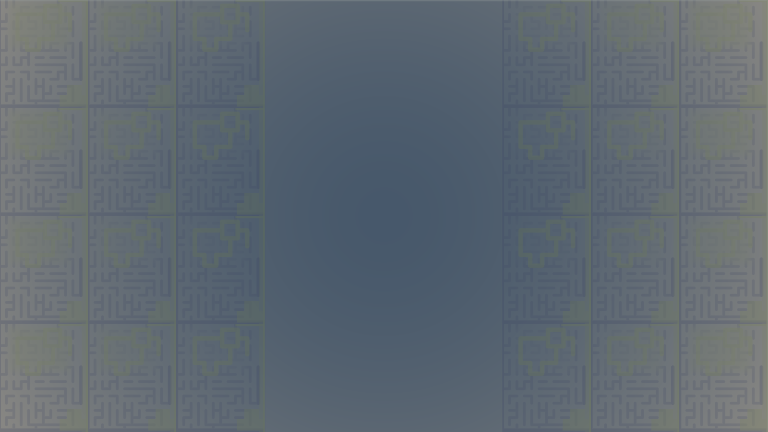
Give the GLSL for this background, as a WebGL 1 fragment shader.

```glsl
precision mediump float;
// Slate radial backdrop flanked by two panels of faint, tiled maze with olive trails.
uniform vec2 u_resolution;

// Lengths are in canvas heights, measured from the canvas centre.
const vec2 TILE = vec2(0.2052, 0.25);
const vec2 CELLS = vec2(12.0, 15.0);      // maze cells per tile
const float LEFT_EDGE = -0.2755;
const float RIGHT_EDGE = 0.2735;
const float GLOW_RADIUS = 1.02;
const float GLOW_POWER = 1.65;
const float WALL_HALF = 0.19;             // in cells
const float TRAIL_HALF = 0.30;
const float WALL_STRENGTH = 0.23;
const float TRAIL_STRENGTH = 0.23;
const float RIM_WIDTH = 0.0025;
const vec3 CORE = vec3(0.278, 0.345, 0.418);
const vec3 HALO = vec3(0.535, 0.530, 0.515);
const vec3 WALL = vec3(0.22, 0.25, 0.38);
const vec3 OLIVE = vec3(0.45, 0.51, 0.24);
const vec3 RIM = vec3(0.60, 0.63, 0.62);

float hash(vec2 p) {
  return fract(sin(dot(p, vec2(12.99, 78.23))) * 437.58);
}

float segment(vec2 p, vec2 a, vec2 b) {
  vec2 d = b - a;
  return length(p - a - d * clamp(dot(p - a, d) / dot(d, d), 0.0, 1.0));
}

float box(vec2 p, vec2 low, vec2 high) {
  vec2 d = abs(p - 0.5 * (low + high)) - 0.5 * (high - low);
  return length(max(d, 0.0)) + min(max(d.x, d.y), 0.0);
}

float cover(float d, float aa) {
  return 1.0 - smoothstep(-aa, aa, d);
}

// Every grid node extends one wall in a hashed direction.
float mazeDistance(vec2 q) {
  float d = 9.0;
  vec2 base = floor(q);
  for (int j = -1; j <= 2; j++) {
    for (int i = -1; i <= 2; i++) {
      vec2 node = base + vec2(float(i), float(j));
      float turn = floor(hash(node) * 4.0) * 1.5708;
      vec2 tip = node + vec2(cos(turn), sin(turn));
      if (node.x > 0.5 && node.x < CELLS.x - 1.5 && node.y > 0.5 && node.y < CELLS.y - 0.5)
        d = min(d, segment(q, node, tip));
    }
  }
  return d;
}

// Looping trail in the upper part of a tile.
float trailDistance(vec2 q) {
  float d = segment(q, vec2(2.5, 9.6), vec2(2.5, 13.0));
  d = min(d, segment(q, vec2(2.5, 13.0), vec2(6.2, 13.0)));
  d = min(d, segment(q, vec2(2.5, 9.6), vec2(3.8, 9.6)));
  d = min(d, segment(q, vec2(5.4, 9.6), vec2(7.3, 9.6)));
  d = min(d, segment(q, vec2(7.3, 9.6), vec2(7.3, 11.9)));
  d = min(d, abs(box(q, vec2(6.2, 11.9), vec2(8.3, 14.2))));
  d = min(d, segment(q, vec2(8.3, 13.0), vec2(9.6, 13.0)));
  d = min(d, segment(q, vec2(9.6, 13.0), vec2(9.6, 10.8)));
  d = min(d, segment(q, vec2(3.8, 9.6), vec2(3.8, 8.1)));
  d = min(d, segment(q, vec2(3.8, 8.1), vec2(5.4, 8.1)));
  return min(d, segment(q, vec2(5.4, 8.1), vec2(5.4, 9.6)));
}

void main() {
  vec2 p = (gl_FragCoord.xy - 0.5 * u_resolution) / u_resolution.y;
  float pixel = 1.0 / u_resolution.y;

  // Radial backdrop
  float radius = length(p);
  float glow = pow(min(radius / GLOW_RADIUS, 1.0), GLOW_POWER);
  vec3 color = mix(CORE, HALO, glow);

  // Repeating tile coordinates, counted in cells
  float start = p.x < 0.0 ? LEFT_EDGE : RIGHT_EDGE;
  vec2 q = fract(vec2(p.x - start, p.y + 0.5) / TILE) * CELLS;
  float aa = 0.6 * pixel * CELLS.y / TILE.y;
  float panel = max(cover(p.x - LEFT_EDGE, pixel), cover(RIGHT_EDGE - p.x, pixel));

  // Maze walls and the dark tile frame, softer around the trail
  float hush = 1.0 - smoothstep(-0.5, 1.5, box(q, vec2(2.0, 9.0), vec2(9.0, 14.0)));
  float walls = cover(mazeDistance(q) - WALL_HALF, aa) * mix(0.75, 0.3, hush);
  float frame = min(q.x, abs(q.y - 0.25));
  frame = min(frame, segment(q, vec2(11.1, 4.0), vec2(11.1, 9.0)));
  walls = max(walls, cover(frame - 0.25, aa));

  // Olive trail, stepped corner and right-hand corridor
  float trail = 0.75 * cover(trailDistance(q) - TRAIL_HALF, aa);
  float corner = min(box(q, vec2(8.2, 0.2), vec2(12.0, 1.8)),
                     box(q, vec2(9.2, 1.4), vec2(11.2, 3.2)));
  trail = max(trail, 0.65 * cover(corner, aa));
  trail = max(trail, 0.4 * cover(11.2 - q.x, aa));
  trail = max(trail, cover(11.7 - q.x, aa));
  trail = max(trail, 0.8 * cover(box(q, vec2(8.0, 14.7), vec2(12.0, 15.0)), aa));
  trail = max(trail, 0.4 * hush * smoothstep(0.5, 0.9, radius));

  color = mix(color, WALL, WALL_STRENGTH * panel * walls * (1.0 - 0.7 * trail));
  color = mix(color, OLIVE, TRAIL_STRENGTH * panel * trail);

  // Pale rim along the top and right borders
  vec2 border = 0.5 * u_resolution / u_resolution.y - p;
  float rim = cover(min(border.x, border.y) - RIM_WIDTH, pixel);
  gl_FragColor = vec4(mix(color, RIM, 0.35 * rim), 1.0);
}
```
